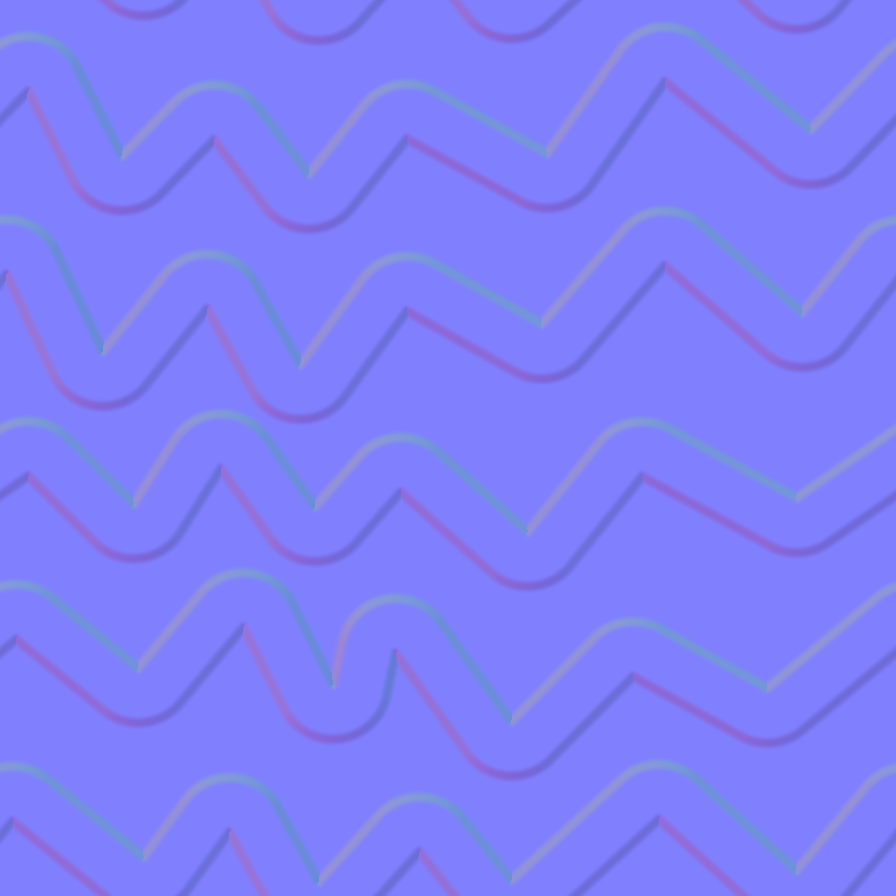
A WebGL 2 fragment shader for this texture map:

```glsl
#version 300 es
precision highp float;
// Tiling normal map of five uneven zigzag ribbons outlined by soft grooves.

#define ROWS 5.0
#define PIVOTS 8.0          // bends per row: four peaks, four valleys
#define RADIUS 0.0306       // half the ribbon width
#define GROOVE 0.0088       // half the groove width
#define TILT 0.105          // sideways strength of the groove
#define DEPTH 0.155         // loss of blue in the groove
#define JITTER vec2(0.013, 0.016)
#define PEAK_Y 0.870        // pivot heights in the top row
#define VALLEY_Y 0.826
#define FLAT_NORMAL vec3(0.5, 0.5, 1.0)

const float TAU = 6.2831853;

uniform vec2 u_resolution;
out vec4 fragColor;

// Two random values in -1..1 for a whole-numbered cell
vec2 hash2(vec2 cell) {
  vec3 h = fract(cell.xyx * vec3(0.1031, 0.1030, 0.0973) + 0.137);
  h += dot(h, h.yzx + 33.33);
  return 2.0 * fract((h.xx + h.yz) * h.zy) - 1.0;
}

float cross2(vec2 a, vec2 b) { return a.x * b.y - a.y * b.x; }

// +1 at a peak, -1 at a valley
float bendSide(float col) { return 1.0 - 2.0 * mod(col, 2.0); }

// Point the ribbon bends around; slow waves and jitter both wrap
vec2 pivot(float col, float row) {
  float c = TAU * col / PIVOTS;
  float r = TAU * row / ROWS;
  vec2 base = vec2(col / PIVOTS, bendSide(col) > 0.0 ? PEAK_Y : VALLEY_Y);
  base.y -= row / ROWS;
  vec2 drift;
  drift.x = -0.010 + 0.034 * cos(c - 0.24) - 0.026 * sin(c + 0.2) * cos(r - 0.63);
  drift.y = -0.014 * cos(c - 2.75) - 0.026 * sin(c) * cos(r - 0.5);
  return base + drift + JITTER * hash2(vec2(mod(col, PIVOTS), mod(row, ROWS)));
}

// Keep the shorter of two offsets
vec2 nearer(vec2 a, vec2 b) { return dot(a, a) < dot(b, b) ? a : b; }

vec2 offsetFromSegment(vec2 p, vec2 a, vec2 b) {
  vec2 ab = b - a;
  return p - a - ab * clamp(dot(p - a, ab) / max(dot(ab, ab), 1e-6), 0.0, 1.0);
}

// Offset from the nearest point on a row's centre line of arcs and tangents
vec2 offsetFromRow(vec2 p, float row) {
  vec2 best = vec2(1.0);
  vec2 arcStart = vec2(0.0);
  float first = floor(p.x * PIVOTS) - 2.0;
  vec2 here = pivot(first, row);
  for (int k = 0; k < 5; k++) {
    float col = first + float(k);
    float side = bendSide(col);
    vec2 next = pivot(col + 1.0, row);

    // Inner tangent between the two bend circles
    float gap = length(next - here);
    vec2 along = (next - here) / gap;
    float cosine = min(2.0 * RADIUS / gap, 1.0);
    vec2 normal = along * cosine
                + side * vec2(-along.y, along.x) * sqrt(1.0 - cosine * cosine);
    best = nearer(best, offsetFromSegment(p, here + RADIUS * normal, next - RADIUS * normal));

    // Round bend between the previous tangent and this one
    vec2 v = p - here;
    if (k > 0 && side * cross2(arcStart, v) < 0.0 && side * cross2(v, normal) < 0.0)
      best = nearer(best, v - RADIUS * v / max(length(v), 1e-5));

    arcStart = -normal;
    here = next;
  }
  return best;
}

void main() {
  vec2 uv = gl_FragCoord.xy / u_resolution;

  // Nearest ribbon among the neighbouring rows
  float nearRow = round((0.5 * (PEAK_Y + VALLEY_Y) - uv.y) * ROWS);
  vec2 away = vec2(1.0);
  for (int i = -1; i <= 1; i++)
    away = nearer(away, offsetFromRow(uv, nearRow + float(i)));

  // Groove along both edges, tilted across the edge
  float dist = length(away);
  vec2 outward = away / max(dist, 1e-5);
  float groove = 1.0 - smoothstep(0.001, GROOVE, abs(dist - RADIUS));
  vec3 tilt = vec3(-TILT * outward.x, TILT * outward.y, -DEPTH);
  fragColor = vec4(FLAT_NORMAL + groove * tilt, 1.0);
}
```
